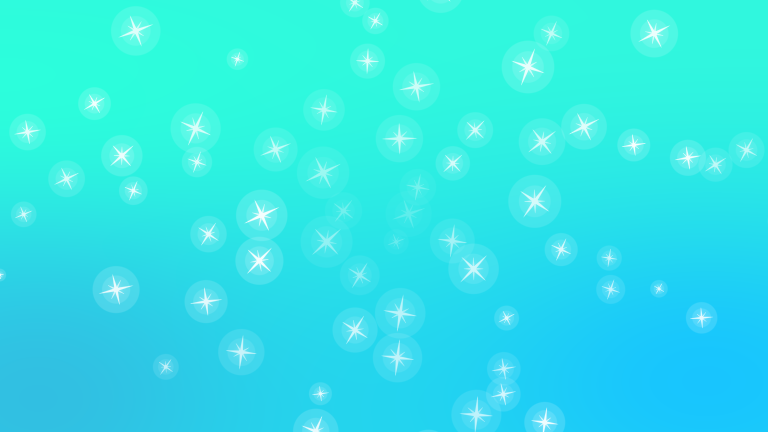
Reproduce this background procedurally as a Shadertoy shader.

```glsl
// Translucent discs with glinting stars drifting over an aqua to blue gradient.

vec3 hash3(float n) {
    vec3 p = fract(n * vec3(0.1031, 0.1130, 0.0973) + vec3(0.17, 0.53, 0.81));
    p += dot(p, p.yzx + 33.33);
    return fract((p.xxy + p.yzz) * p.zyx);
}

mat2 rotation(float angle) {
    float c = cos(angle), s = sin(angle);
    return mat2(c, -s, s, c);
}

// Soft elliptical patch of colour
float patchAt(vec2 uv, vec2 center, vec2 size) {
    vec2 d = (uv - center) / size;
    return exp(-dot(d, d));
}

vec3 background(vec2 uv) {
    float rise = smoothstep(0.05, 0.95, uv.y + 0.02 * sin(uv.x * 5.0));
    vec3 color = mix(vec3(0.14, 0.84, 0.93), vec3(0.19, 0.97, 0.87), rise);
    color = mix(color, vec3(0.17, 1.00, 0.86), 0.9 * patchAt(uv, vec2(0.0, 0.80), vec2(0.42, 0.25)));
    color = mix(color, vec3(0.20, 0.74, 0.88), 0.9 * patchAt(uv, vec2(0.05, 0.08), vec2(0.25, 0.32)));
    return mix(color, vec3(0.09, 0.77, 1.00), 0.95 * patchAt(uv, vec2(0.92, 0.12), vec2(0.27, 0.30)));
}

// Coverage of a thin ray that tapers to a point on both sides
float ray(vec2 p, float reach, float width, float blur) {
    float taper = max(1.0 - abs(p.x) / reach, 0.0);
    float halfWidth = width * taper;
    return smoothstep(-blur, blur, halfWidth - abs(p.y)) * smoothstep(0.0, 0.15, taper);
}

// White amount of the glint, in units of the disc radius
float glint(vec2 p, float skew, float blur) {
    float star = ray(p, 0.78, 0.075, blur);
    star = max(star, ray(p.yx, 0.70, 0.075, blur));
    star = max(star, 0.8 * ray(rotation(0.65 + 0.3 * skew) * p, 0.48, 0.06, blur));
    star = max(star, 0.8 * ray(rotation(2.2 + 0.3 * skew) * p, 0.42, 0.06, blur));
    float core = 1.0 - smoothstep(0.10, 0.10 + 2.0 * blur, length(p));
    float halo = 0.35 * exp(-18.0 * dot(p, p));
    return max(max(star, core), halo);
}

void mainImage(out vec4 fragColor, in vec2 fragCoord) {
    vec2 uv = fragCoord / iResolution.xy;
    float aspect = iResolution.x / iResolution.y;
    vec2 pos = (uv - 0.5) * vec2(aspect, 1.0);
    float pixel = 1.0 / iResolution.y;
    vec3 color = background(uv);

    for (int i = 0; i < 64; i++) {
        float id = float(i);
        vec3 rnd = hash3(id + 1.0);
        vec3 look = hash3(id + 101.0);

        // Scatter outward from the middle, denser toward it
        float angle = id * 2.39996 + 0.6 * rnd.x;
        float spread = pow((id + rnd.y) / 64.0, 0.65);
        vec2 center = spread * vec2(cos(angle), sin(angle)) * vec2(0.54 * aspect, 0.56);

        // Discs shrink toward the sides and fade near the middle
        float radius = mix(0.016, 0.062, sqrt(rnd.z)) * mix(1.0, 0.68, smoothstep(0.45, 0.9, abs(center.x)));
        float opacity = mix(0.25, 1.0, smoothstep(0.06, 0.27, length(center))) * mix(0.65, 1.0, look.x);

        vec2 p = (pos - center) / radius;
        float dist = length(p);
        if (dist > 1.1) continue;
        float blur = 0.8 * pixel / radius;
        float outer = 1.0 - smoothstep(1.0 - blur, 1.0 + blur, dist);
        float inner = 1.0 - smoothstep(0.6 - blur, 0.6 + blur, dist);
        float star = glint(rotation(look.y * 1.5708) * p, look.z, blur);

        color = mix(color, vec3(0.86, 0.98, 1.0), opacity * (0.19 * outer + 0.14 * inner));
        color = mix(color, vec3(1.0), opacity * 0.95 * star);
    }
    fragColor = vec4(color, 1.0);
}
```
